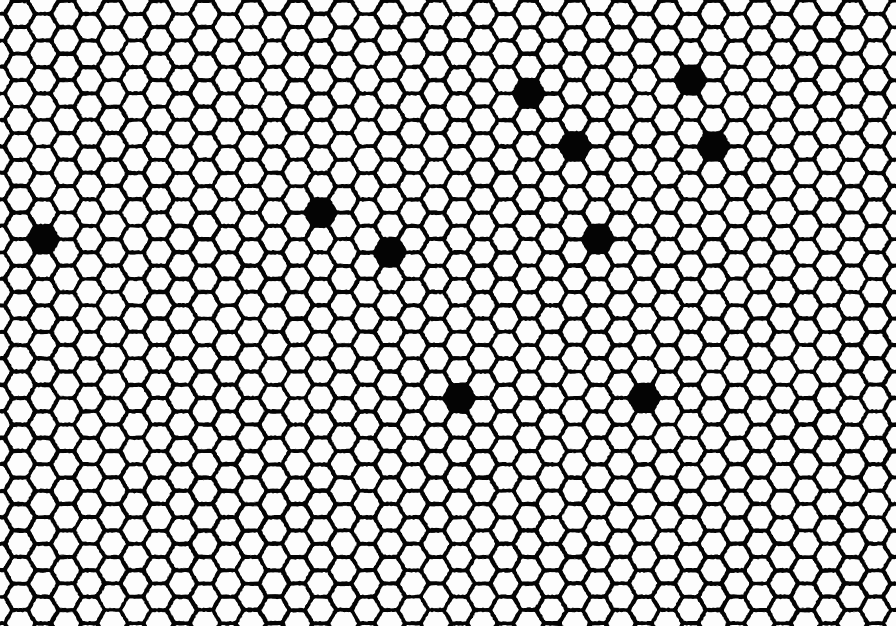
Write a Shadertoy shader that draws this pattern.

```glsl
// Honeycomb mesh of slightly rough black lines on white, with a few filled cells.
#define ROWS 23.63            // cells down the canvas
#define COLUMN_STEP 0.8726    // column spacing, in row heights
#define GRID_SHIFT vec2(1.866, 0.026)
#define LINE_WIDTH 0.155      // in row heights
#define CORNER_RADIUS 0.07
#define WIDTH_VARIATION 0.016
#define EDGE_ROUGHNESS 0.036
#define ROUGHNESS_SCALE 13.0
#define FILLED_COUNT 10
#define FILLED_SPAN 29.0      // columns covered by the filled cells
#define INK vec3(0.015)
#define PAPER vec3(0.993)

float hash(vec2 p) {
    vec3 q = fract(p.xyx * vec3(0.1031, 0.1030, 0.0973));
    q += dot(q, q.yzx + 33.33);
    return fract((q.x + q.y) * q.z);
}

float valueNoise(vec2 p) {
    vec2 i = floor(p), f = fract(p);
    f = f * f * (3.0 - 2.0 * f);
    return mix(mix(hash(i), hash(i + vec2(1, 0)), f.x),
               mix(hash(i + vec2(0, 1)), hash(i + vec2(1, 1)), f.x), f.y);
}

// Signed distance to a flat-topped hexagon of the given apothem
float hexagon(vec2 p, float apothem) {
    const vec3 k = vec3(-0.8660, 0.5, 0.5774);
    p = abs(p);
    p -= 2.0 * min(dot(k.xy, p), 0.0) * k.xy;
    p -= vec2(clamp(p.x, -k.z * apothem, k.z * apothem), apothem);
    return length(p) * sign(p.y);
}

// Centre of the nearest cell; odd columns sit half a row lower
vec2 nearestCell(vec2 g) {
    const vec2 period = vec2(2.0, 1.0), offset = vec2(1.0, 0.5);
    const vec2 toSquare = vec2(0.8660, 1.0);
    vec2 even = period * floor(g / period + 0.5);
    vec2 odd = period * floor((g - offset) / period + 0.5) + offset;
    vec2 a = (g - even) * toSquare, b = (g - odd) * toSquare;
    return dot(a, a) < dot(b, b) ? even : odd;
}

// Scattered cells that crowd to the right, stepping down in runs of four
bool isFilled(vec2 cell) {
    for (int n = 0; n < FILLED_COUNT; n++) {
        float i = float(n), run = mod(i, 4.0);
        float column = floor(FILLED_SPAN * pow(i / float(FILLED_COUNT - 1), 0.42) + 0.5);
        float row = 3.0 + run * (run + 1.0) + max(0.0, 6.0 - 3.0 * i);
        row += 0.5 * mod(column, 2.0);
        if (distance(cell, vec2(column, row)) < 0.25) return true;
    }
    return false;
}

void mainImage(out vec4 fragColor, in vec2 fragCoord) {
    // Row-height units, measured down from the top left
    float pixel = ROWS / iResolution.y;
    vec2 p = vec2(fragCoord.x, iResolution.y - fragCoord.y) * pixel;
    vec2 g = p / vec2(COLUMN_STEP, 1.0) - GRID_SHIFT;
    vec2 cell = nearestCell(g);
    vec2 local = (g - cell) * vec2(0.8660, 1.0);

    // Rounded opening with uneven width and a rough edge
    float apothem = 0.5 - 0.5 * LINE_WIDTH;
    apothem += WIDTH_VARIATION * (hash(cell * 2.0 + 91.0) - 0.5);
    float d = hexagon(local, apothem - CORNER_RADIUS) - CORNER_RADIUS;
    d += EDGE_ROUGHNESS * (valueNoise(p * ROUGHNESS_SCALE) - 0.5);

    float ink = clamp(d / pixel + 0.5, 0.0, 1.0);
    if (isFilled(cell)) ink = 1.0;
    fragColor = vec4(mix(PAPER, INK, ink), 1.0);
}
```
